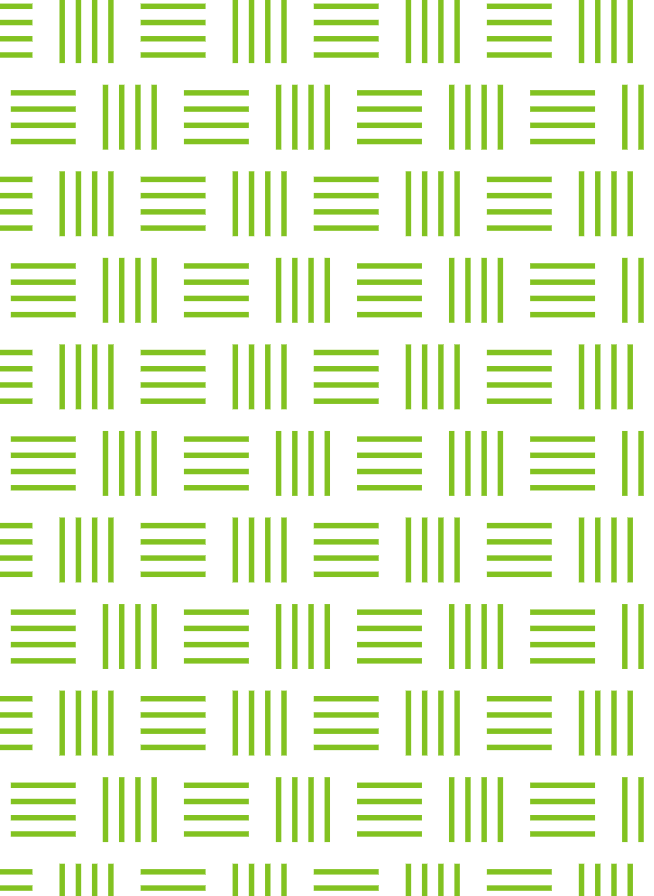
Write a Shadertoy shader that draws this pattern.

```glsl
// Basket weave of green four-bar blocks on white, alternating horizontal and
// vertical along each row, with every second row shifted by half a cell.
// Each cell folds its coordinates onto one bar and measures a box distance.

const vec3 PAPER = vec3(1.0);
const vec3 GREEN = vec3(0.51, 0.76, 0.13);

const float CELL = 0.0966;           // cell side, in canvas heights
const float FIRST_ROW = 0.0342;      // centre of top row below the top edge
const float BAR_PITCH = 0.1875;      // the rest is in cell units
const vec2 BAR_HALF = vec2(0.375, 0.0315);

float boxDistance(vec2 p, vec2 halfSize) {
    vec2 d = abs(p) - halfSize;
    return length(max(d, 0.0)) + min(max(d.x, d.y), 0.0);
}

// Four parallel bars running along x, centred on the origin.
float barsDistance(vec2 p, float pitch, vec2 halfSize) {
    float across = abs(p.y);
    float bar = clamp(floor(across / pitch), 0.0, 1.0);
    return boxDistance(vec2(p.x, across - (bar + 0.5) * pitch), halfSize);
}

// Grid of blocks, with cell centres on whole numbers.
float weaveDistance(vec2 p, float pitch, vec2 halfSize) {
    float row = floor(p.y + 0.5);
    p.x -= 0.5 * mod(row, 2.0);
    float column = floor(p.x + 0.5);
    vec2 local = p - vec2(column, row);
    bool upright = mod(column, 2.0) > 0.5;
    return barsDistance(upright ? local.yx : local, pitch, halfSize);
}

void mainImage(out vec4 fragColor, in vec2 fragCoord) {
    // Canvas position measured down from the centre of the top row
    vec2 uv = fragCoord / iResolution.y;
    vec2 p = vec2(uv.x, 1.0 - FIRST_ROW - uv.y) / CELL;

    // Coverage over one pixel softens the edges
    float pixel = 1.0 / (iResolution.y * CELL);
    float d = weaveDistance(p, BAR_PITCH, BAR_HALF);
    float ink = clamp(0.5 - d / pixel, 0.0, 1.0);

    fragColor = vec4(mix(PAPER, GREEN, ink), 1.0);
}
```
